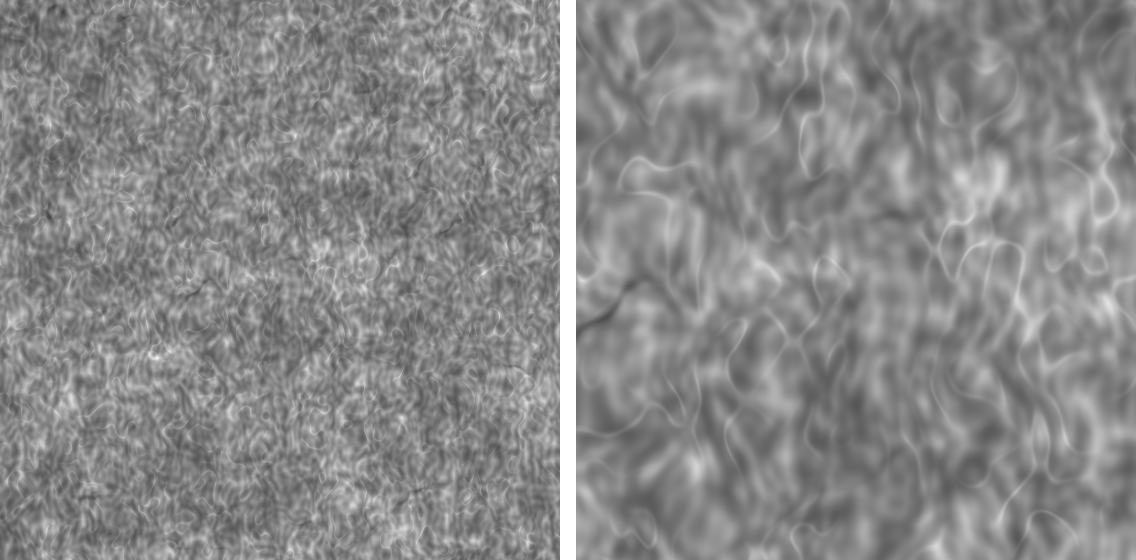
Left, the full canvas; right, a detail of the centre.
Write a WebGL 1 fragment shader that draws this texture.

```glsl
precision highp float;
// Weathered grey stone: soft blotches under a fine, upright grain with pale
// curled fibres, crossed by short dark cracks. Layers of gradient noise are
// summed, and the cracks are bent strokes scattered on a jittered grid.
uniform vec2 u_resolution;

#define BASE_GREY 0.523
#define BLOTCH_GAIN 0.105
#define CLUMP_GAIN 0.14
#define GRAIN_GAIN 0.18
#define FINE_GAIN 0.20
#define STREAK_GAIN 0.06
#define FIBRE_GAIN 0.10
#define FIBRE_WIDTH 0.07
#define HIGHLIGHT_SKEW 0.9
#define CRACK_CELLS 8.0
#define CRACK_SHARE 0.6
#define CRACK_DEPTH 0.19

vec2 hash2(vec2 p) {
  vec3 q = fract(vec3(p.xyx) * vec3(0.1031, 0.1030, 0.0973));
  q += dot(q, q.yzx + 33.33);
  return fract((q.xx + q.yz) * q.zy);
}

float cornerSlope(vec2 cell, vec2 offset) {
  float angle = 6.2832 * hash2(cell).x;
  return dot(vec2(cos(angle), sin(angle)), offset);
}

// Gradient noise, centred on zero.
float noise(vec2 p) {
  vec2 i = floor(p);
  vec2 f = p - i;
  vec2 u = f * f * f * (f * (f * 6.0 - 15.0) + 10.0);
  vec2 e = vec2(1.0, 0.0);
  float low = mix(cornerSlope(i, f), cornerSlope(i + e.xy, f - e.xy), u.x);
  float high = mix(cornerSlope(i + e.yx, f - e.yx),
                   cornerSlope(i + e.xx, f - e.xx), u.x);
  return mix(low, high, u.y);
}

// Pale curls along the zero lines of a noise field, centred on zero.
float fibres(vec2 p) {
  float field = noise(p * vec2(46.0, 33.0) + 210.3) / FIBRE_WIDTH;
  float patches = smoothstep(-0.3, 0.4, noise(p * 21.0 + 91.7));
  return (exp(-field * field) - 0.22) * patches;
}

// Darkness of short tapered strokes, most of them lying nearly flat.
float cracks(vec2 p) {
  vec2 wobble = vec2(noise(p * 38.0 + 17.1), noise(p * 38.0 + 63.9));
  vec2 q = (p + 0.014 * wobble) * CRACK_CELLS;
  vec2 home = floor(q);
  float dark = 0.0;
  for (int y = -1; y <= 1; y++) {
    for (int x = -1; x <= 1; x++) {
      vec2 cell = home + vec2(float(x), float(y));
      vec2 spot = hash2(cell + 31.0);
      vec2 form = hash2(cell + 77.0);
      vec2 kind = hash2(cell + 143.0);
      float tilt = kind.y > 0.8 ? 1.5 : 1.3 * form.x - 0.4;
      vec2 axis = vec2(cos(tilt), sin(tilt));
      vec2 d = q - cell - spot;
      float reach = mix(0.15, 0.5, form.y);
      float along = dot(d, axis) / reach;
      float across = dot(d, vec2(-axis.y, axis.x));
      across += (spot.x - 0.5) * 0.2 * along * along;
      float taper = 1.0 - smoothstep(0.1, 1.0, abs(along));
      float width = mix(0.05, 0.025, form.y) * (0.5 + 0.5 * taper);
      float stroke = taper * exp(-across * across / (width * width));
      float strength = mix(0.3, 1.0, spot.y * spot.y);
      dark = max(dark, stroke * strength * step(kind.x, CRACK_SHARE));
    }
  }
  return dark;
}

void main() {
  vec2 p = gl_FragCoord.xy / min(u_resolution.x, u_resolution.y);

  // Broad blotches and mid-sized clumps
  float tone = BLOTCH_GAIN * (noise(p * 3.7 + 5.3) + noise(p * 9.5 + 40.6));
  tone += CLUMP_GAIN * noise(p * vec2(25.0, 22.0) + 12.4);

  // Upright grain, bent a little by a slower noise
  vec2 bend = vec2(noise(p * 19.0 + 71.2), noise(p * 19.0 + 120.8));
  vec2 g = p + 0.012 * bend;
  tone += GRAIN_GAIN * noise(g * vec2(58.0, 40.0) + 33.1);
  tone += FINE_GAIN * noise(g * vec2(104.0, 72.0) + 150.7);
  tone += STREAK_GAIN * noise(p * vec2(44.0, 7.0) + 88.5);
  tone += FIBRE_GAIN * fibres(g);

  // Brighter peaks, then the cracks
  tone += HIGHLIGHT_SKEW * tone * tone;
  float grey = BASE_GREY + tone - CRACK_DEPTH * cracks(p);
  gl_FragColor = vec4(vec3(clamp(grey, 0.0, 1.0)), 1.0);
}
```
